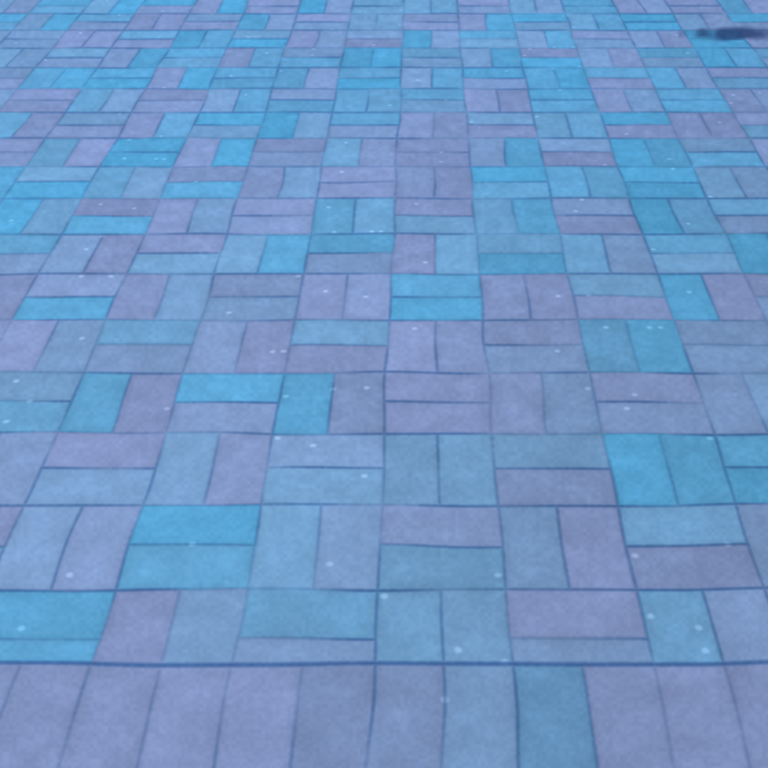
Reproduce this texture procedurally as a three.js fragment shader.

```glsl
// Blue and lavender basket-weave brick paving receding in perspective, with a soldier-course border.
#define HORIZON 1.509               // height of the vanishing line
#define VANISH_X 0.552              // where the columns converge
#define COLUMNS 7.53                // blocks across at unit distance
#define ROWS 13.451                 // blocks in depth at unit distance
#define BORDER 0.264                // depth of the border's upper edge
#define JOINT 0.016                 // half width of a joint, in blocks
#define SOFTNESS 0.0018             // edge blur, in canvas units
#define LAVENDER vec3(0.525, 0.600, 0.790)
#define SKY vec3(0.460, 0.645, 0.820)
#define AQUA vec3(0.350, 0.655, 0.845)
#define JOINT_COLOR vec3(0.220, 0.380, 0.620)

varying vec2 vUv;

float hash(vec2 p) {
  return fract(sin(dot(p, vec2(127.1, 311.7))) * 43758.545);
}

float noise(vec2 p) {
  vec2 i = floor(p), f = fract(p);
  f = f * f * (3.0 - 2.0 * f);
  return mix(mix(hash(i), hash(i + vec2(1.0, 0.0)), f.x),
             mix(hash(i + vec2(0.0, 1.0)), hash(i + 1.0), f.x), f.y);
}

// Canvas position to ground position, one unit per square block
vec2 groundPosition(vec2 uv) {
  float d = HORIZON - uv.y;
  return vec2(COLUMNS * (uv.x - VANISH_X) / d + 0.37, ROWS / d - 9.531);
}

// Coverage of a soft line; distance and half width in canvas units
float softLine(float dist, float halfWidth) {
  float reach = halfWidth + SOFTNESS;
  return (1.0 - smoothstep(0.0, reach, dist)) * (0.35 + 0.65 * halfWidth / reach);
}

// Colour of one brick, drifting in patches across the ground
vec3 brickColor(vec2 corner, vec2 block) {
  float tone = 0.5 * hash(corner + 3.7) + 0.25 * hash(block + 19.3)
             + 0.25 * noise(block * 0.4 + 5.0);
  tone = smoothstep(0.30, 0.78, tone);
  vec3 color = mix(LAVENDER, SKY, min(tone * 2.0, 1.0));
  color = mix(color, AQUA, max(tone * 2.0 - 1.0, 0.0));
  return color * (0.96 + 0.08 * hash(corner + 41.1));
}

vec3 paving(vec2 uv) {
  float d = HORIZON - uv.y;
  vec2 canvasPerBlock = vec2(d / COLUMNS, d * d / ROWS);
  vec2 g = groundPosition(uv);
  g += 0.05 * (vec2(noise(g * 1.3), noise(g * 1.3 + 31.0)) - 0.5);

  // Basket weave: pairs of bricks alternate between lying and standing
  vec2 block = floor(g);
  bool lying = mod(block.x + block.y, 2.0) > 0.5;
  vec2 split = lying ? vec2(1.0, 2.0) : vec2(2.0, 1.0);
  bool inBorder = g.y < BORDER;
  if (inBorder) {
    split = vec2(2.0, 1.0);
    block.y = -3.0;
  }
  vec2 q = g * split;
  vec2 corner = floor(q) / split;
  vec2 edge = (0.5 - abs(fract(q) - 0.5)) / split;
  if (inBorder) {
    corner.y = -3.0;
    edge.y = 1.0;
  }
  vec3 color = brickColor(corner, block);
  if (inBorder) color = mix(color, LAVENDER * 0.95, 0.35);

  // Mottled faces and scattered pale chips
  color *= 0.965 + 0.07 * noise(g * 5.0) * (0.5 + noise(g * 17.0));
  vec2 chipCell = floor(g * 9.0);
  vec2 chip = fract(g * 9.0) - 0.5;
  float chipMask = step(0.992, hash(chipCell + 8.0)) * (1.0 - smoothstep(0.1, 0.4, length(chip)));
  color += 0.13 * chipMask;

  // Unevenly filled joints, darker across than in depth
  vec2 halfWidth = JOINT * canvasPerBlock;
  vec2 dist = edge * canvasPerBlock;
  float wear = smoothstep(0.25, 0.8, noise(g * 1.7 + 60.0));
  float upright = softLine(dist.x, halfWidth.x) * mix(0.25, 0.65, wear);
  float across = softLine(dist.y, halfWidth.y) * mix(0.30, 1.0, wear);
  float rim = softLine(abs(g.y - BORDER) * canvasPerBlock.y, halfWidth.y * 1.6);
  color = mix(color, JOINT_COLOR, max(max(upright, across), rim));

  // Faint grime beside the joints
  float grime = exp(-min(edge.x, edge.y) * 22.0) * noise(g * 3.0 + 12.0);
  return color * (1.0 - 0.09 * grime);
}

void main() {
  // Four samples soften the boundaries between brick colours
  vec3 color = vec3(0.0);
  for (int j = 0; j < 2; j++) {
    for (int i = 0; i < 2; i++) {
      color += 0.25 * paving(vUv + (vec2(float(i), float(j)) - 0.5) * 0.0012);
    }
  }

  // Light falloff: bluer far away, slightly duller at the near right
  color += vec3(-0.02, 0.0, 0.015) * smoothstep(0.5, 1.0, vUv.y);
  color *= 1.0 - 0.07 * smoothstep(0.5, 1.4, vUv.x + 0.6 * (1.0 - vUv.y));

  // Dark stain at the far right
  vec2 stain = (vUv - vec2(0.965, 0.956)) / vec2(0.075, 0.009);
  float stainMask = 1.0 - smoothstep(0.3, 1.2, length(stain) + 0.5 * (noise(vUv * 70.0) - 0.5));
  color = mix(color, vec3(0.16, 0.25, 0.43), 0.8 * stainMask);

  // Fine surface grain
  color += 0.035 * (noise(vUv * 210.0) - 0.5);
  gl_FragColor = vec4(color, 1.0);
}
```
